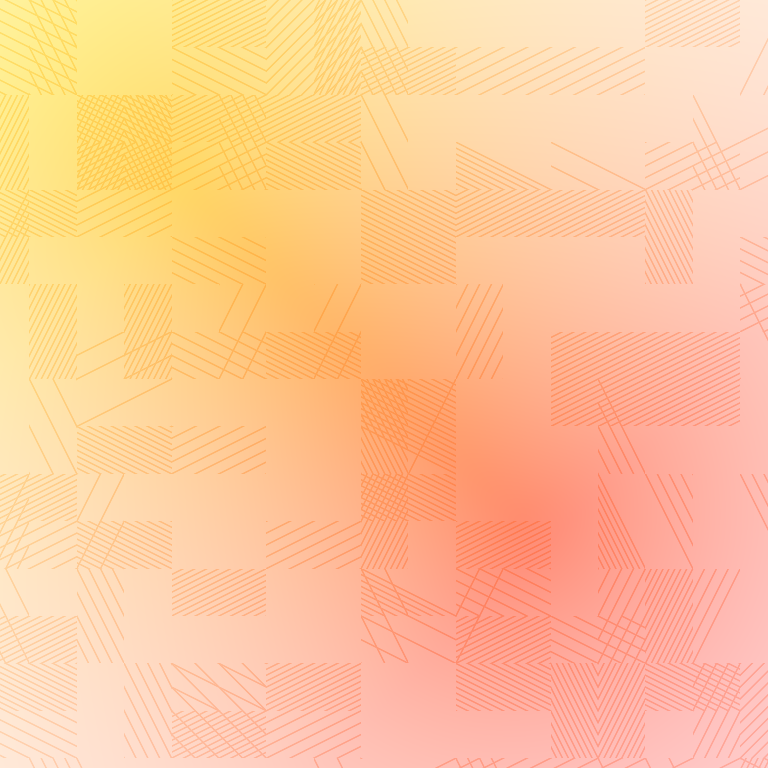
A WebGL 2 fragment shader for this background:

```glsl
#version 300 es
precision highp float;
// Warm yellow-to-coral glow overlaid with a grid of randomly hatched tiles.

uniform vec2 u_resolution;
out vec4 outColor;

const float CELL = 0.0617;
const vec2 GRID_ORIGIN = vec2(-0.0234, 0.0);
const float LINE_HALF_WIDTH = 0.001;

const vec3 LEMON = vec3(1.0, 0.89, 0.22);
const vec3 YELLOW = vec3(1.0, 0.83, 0.34);
const vec3 CORAL = vec3(1.0, 0.48, 0.38);
const vec3 ROSE = vec3(1.0, 0.48, 0.46);

// Integer hash giving three values in 0..1.
vec3 hash3(vec2 id, float seed) {
    uvec3 v = uvec3(ivec3(vec3(id, seed)) + 64);
    v = v * 1664525u + 1013904223u;
    v.x += v.y * v.z;
    v.y += v.z * v.x;
    v.z += v.x * v.y;
    v ^= v >> 16u;
    v.x += v.y * v.z;
    v.y += v.z * v.x;
    v.z += v.x * v.y;
    return vec3(v >> 8u) / 16777216.0;
}

float segmentDistance(vec2 p, vec2 a, vec2 b) {
    vec2 pa = p - a, ba = b - a;
    return length(pa - ba * clamp(dot(pa, ba) / dot(ba, ba), 0.0, 1.0));
}

// Saturated hue along the diagonal, from the top left corner.
vec3 diagonalHue(vec2 p) {
    float t = 0.5 * (p.x + p.y);
    vec3 hue = mix(LEMON, YELLOW, smoothstep(0.0, 0.25, t));
    hue = mix(hue, CORAL, clamp((t - 0.24) / 0.47, 0.0, 1.0));
    return mix(hue, ROSE, smoothstep(0.7, 1.0, t));
}

// Amount of white, growing away from the diagonal ridge.
float paleness(vec2 p) {
    float d = segmentDistance(p, vec2(0.24), vec2(0.67));
    return 0.05 + 0.95 * (1.0 - exp(-1.95 * sqrt(d * d + 0.0006)));
}

// Lines parallel to a diagonal of each tile, in 1, 2, 4 or 8 divisions.
float hatch(vec2 p, vec2 size, float chance, float seed, float pixel) {
    vec2 grid = p / size;
    vec2 local = fract(grid);
    vec3 pick = hash3(floor(grid), seed);
    vec3 style = hash3(floor(grid), seed + 20.0);

    float across = pick.y < 0.5 ? local.x - local.y : local.x + local.y - 1.0;
    float divisions = exp2(floor(4.0 * sqrt(pick.z)));
    float offset = abs(fract(across * divisions + 0.5) - 0.5) / divisions;
    float d = offset / length(1.0 / size);

    // Some tiles are hatched on one side of the diagonal only.
    float side = style.y < 0.5 ? across : -across;
    float visible = style.x < 0.15 ? step(-0.03, side) : 1.0;
    float line = 1.0 - smoothstep(-0.5 * pixel, 0.5 * pixel, d - LINE_HALF_WIDTH);
    return line * visible * step(pick.x, chance);
}

void main() {
    vec2 p = gl_FragCoord.xy / u_resolution;
    p.y = 1.0 - p.y;
    float pixel = 1.0 / min(u_resolution.x, u_resolution.y);

    // Glow
    vec3 hue = diagonalHue(p);
    float pale = paleness(p);
    vec3 color = mix(hue, vec3(1.0), pale);

    // Wide, tall and square tiles
    vec2 q = p - GRID_ORIGIN;
    float wide = hatch(q, CELL * vec2(2.0, 1.0), 0.38, 1.0, pixel);
    float tall = hatch(q, CELL * vec2(1.0, 2.0), 0.38, 2.0, pixel);
    float square = hatch(q, CELL * vec2(2.0), 0.04, 3.0, pixel);
    float ink = max(max(wide, tall), square);

    vec3 inkColor = hue * vec3(1.0, 0.86, 0.6);
    color = mix(color, inkColor, ink * (0.64 - 0.52 * pale));
    outColor = vec4(color, 1.0);
}
```
